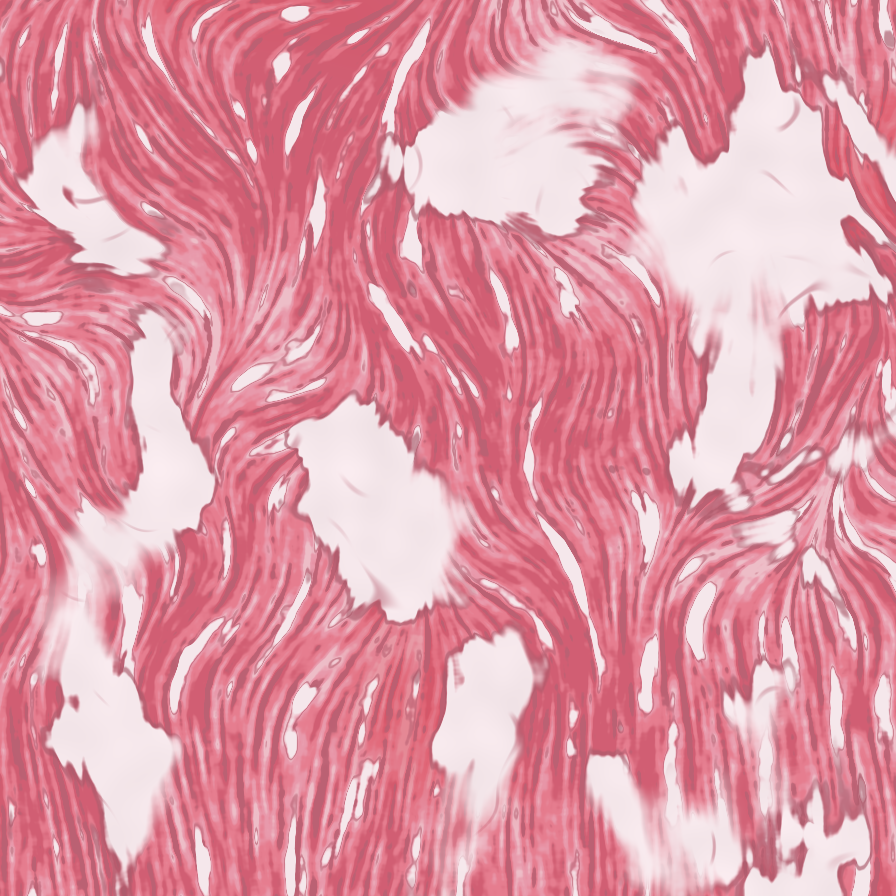
Reproduce this texture procedurally as a WebGL 1 fragment shader.

```glsl
precision highp float;
// Stained fibrous tissue: wavy pink bundles with pale slits and torn white gaps.
// Gradient noise is averaged along a flowing direction field to make the fibres;
// the gaps are warped ellipses, one per grid cell, that lie along the same flow.

uniform vec2 u_resolution;

vec2 hash2(vec2 cell) {
  vec3 h = fract(cell.xyx * vec3(0.1031, 0.1030, 0.0973));
  h += dot(h, h.yzx + 33.33);
  return fract((h.xx + h.yz) * h.zy);
}

float cornerSlope(vec2 cell, vec2 f, vec2 corner) {
  return dot(hash2(cell + corner) * 2.0 - 1.0, f - corner);
}

float gradientNoise(vec2 p) {
  vec2 i = floor(p), f = p - i;
  vec2 u = f * f * f * (f * (f * 6.0 - 15.0) + 10.0);
  float low = mix(cornerSlope(i, f, vec2(0.0)), cornerSlope(i, f, vec2(1.0, 0.0)), u.x);
  float high = mix(cornerSlope(i, f, vec2(0.0, 1.0)), cornerSlope(i, f, vec2(1.0)), u.x);
  return mix(low, high, u.y);
}

// Fibres stand upright at the bottom and swirl further up
vec2 fibreDirection(vec2 p) {
  float swirl = 4.0 * gradientNoise(p * 2.2 + 7.0) + 2.0 * gradientNoise(p * 6.0 + 19.0);
  float angle = 1.5 - swirl * mix(0.25, 1.0, smoothstep(0.1, 0.4, p.y));
  return vec2(cos(angle), sin(angle));
}

vec2 grain(vec2 p) {
  return vec2(gradientNoise(p * 110.0), gradientNoise(p * 38.0 + 50.0));
}

// Sum of fine and coarse grain along one half of a streamline
vec2 streak(vec2 p, float stride) {
  vec2 sum = vec2(0.0);
  for (int i = 0; i < 8; i++) {
    p += stride * fibreDirection(p);
    sum += grain(p);
  }
  return sum;
}

// Approximate signed distance to the nearest gap, negative inside
float gapDistance(vec2 p) {
  vec2 home = floor(p * 3.0);
  float nearest = 1.0;
  for (int y = -1; y <= 1; y++) {
    for (int x = -1; x <= 1; x++) {
      vec2 cell = home + vec2(float(x), float(y));
      vec2 centre = (cell + 0.2 + 0.6 * hash2(cell + 3.0)) / 3.0;
      vec2 size = hash2(cell + 40.0);
      float halfLength = mix(0.09, 0.2, size.x);
      float halfWidth = mix(0.008, 0.075, size.y);
      vec2 along = fibreDirection(centre), r = p - centre;
      vec2 local = vec2(dot(r, along), dot(r, vec2(-along.y, along.x)));
      float d = (length(local / vec2(halfLength, halfWidth)) - 1.0) * halfWidth;
      nearest = min(nearest, d);
    }
  }
  return nearest;
}

void main() {
  vec2 p = gl_FragCoord.xy / min(u_resolution.x, u_resolution.y);

  vec3 white = vec3(0.96, 0.905, 0.92);
  vec3 pale = vec3(0.93, 0.74, 0.78);
  vec3 rose = vec3(0.91, 0.60, 0.67);
  vec3 pink = vec3(0.90, 0.49, 0.56);
  vec3 crimson = vec3(0.82, 0.37, 0.45);
  vec3 mauve = vec3(0.72, 0.38, 0.45);

  // Fibres, scaled to unit spread
  vec2 fibres = (grain(p) + streak(p, 0.005) + streak(p, -0.005)) / 17.0;
  float fine = fibres.x * 25.0;
  float coarse = fibres.y * 15.0;

  // Tissue tone from dark to pale
  float tone = 0.6 * fine + 0.55 * coarse + 2.8 * gradientNoise(p * 4.0 + 80.0);
  vec3 color = mix(crimson, pink, smoothstep(-0.9, 0.0, tone));
  color = mix(color, rose, smoothstep(0.1, 0.85, tone));
  color = mix(color, pale, smoothstep(0.9, 1.6, tone));

  // Blood-rich patches and dark threads
  float blood = smoothstep(0.15, 0.4, gradientNoise(p * 3.5 + 120.0));
  color = mix(color, vec3(0.86, 0.30, 0.36), 0.5 * blood);
  color = mix(color, mauve, 0.85 * (1.0 - smoothstep(-1.5, -0.9, fine)));

  // Narrow slits between bundles, edged with shadow
  float slit = coarse + 0.3 * fine;
  float slitRim = smoothstep(1.3, 1.55, slit) * (1.0 - smoothstep(1.6, 1.8, slit));
  color = mix(color, mauve, 0.6 * slitRim);
  color = mix(color, white, smoothstep(1.65, 2.05, slit));

  // Torn gaps: some edges crisp with a dark rim, others fading out
  vec2 warp = 0.2 * vec2(gradientNoise(p * 5.0), gradientNoise(p * 5.0 + 31.0));
  warp += 0.06 * vec2(gradientNoise(p * 17.0), gradientNoise(p * 17.0 + 61.0));
  float gap = gapDistance(p + warp) - 0.005 * coarse - 0.002 * fine;
  float fade = smoothstep(-0.08, 0.25, gradientNoise(p * 5.0 + 90.0));
  float softness = mix(0.003, 0.03, fade);
  float rim = (1.0 - smoothstep(0.002, 0.007, abs(gap - 0.004))) * (1.0 - fade);
  color = mix(color, mauve * 0.92, 0.65 * rim);

  // Faint loose strands across the empty space
  float strand = 1.0 - smoothstep(0.005, 0.025, abs(gradientNoise(p * 9.0 + 140.0)));
  strand *= smoothstep(0.05, 0.3, gradientNoise(p * 14.0 + 170.0));
  vec3 empty = white + 0.04 * gradientNoise(p * 20.0);
  empty = mix(empty, mauve, 0.5 * strand);
  color = mix(empty, color, smoothstep(-softness, softness, gap));

  gl_FragColor = vec4(color, 1.0);
}
```
